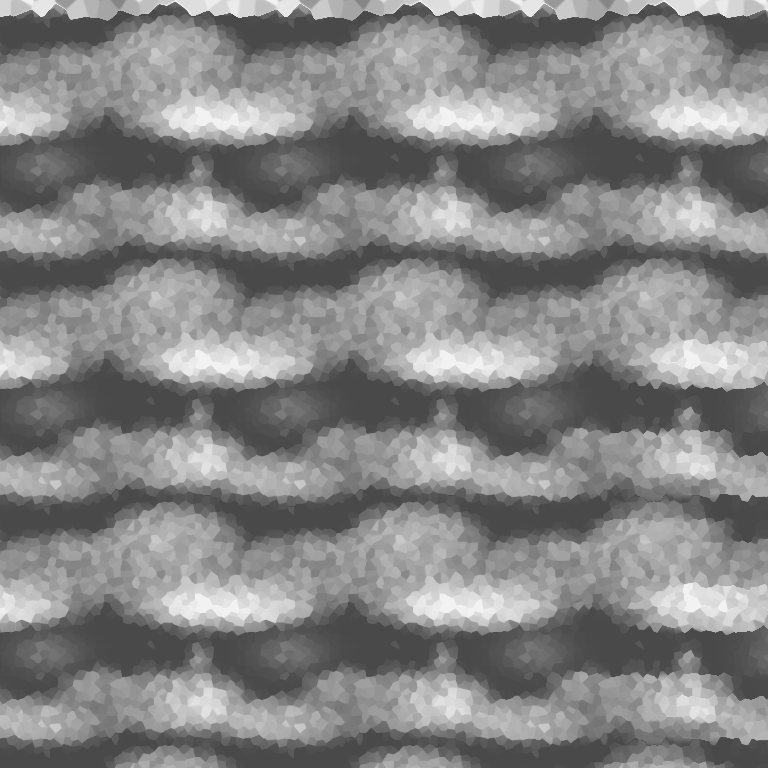
Give the GLSL for this texture, as a Shadertoy shader.

```glsl
#define REPEATS vec2(3.143, 3.155)
#define CELLS 30.0      // flakes per repeat
#define SHARDS 14.0     // coarse chips per repeat along the top rim
#define DARK 0.285
#define BODY 0.57
#define SOFT 0.065      // width of the cloud edges
#define GRAIN 0.075     // tint change between flakes
#define MOTTLE 0.035    // broad tint change
#define SNAP 0.85       // how flat each flake is
#define STEPS 11.0      // worn terraces per repeat
#define TAU 6.2831853

float hash(vec2 p) {
    return fract(sin(dot(p, vec2(127.1, 311.7))) * 43758.55);
}

// Offset from a centre, wrapped to the nearest repeat
vec2 wrapped(vec2 p, vec2 centre) {
    return fract(p - centre + 0.5) - 0.5;
}

// Cellular noise with blended borders: xy = flake centre, z = tint
vec3 flake(vec2 p, float count) {
    vec2 base = floor(p * count);
    vec3 sum = vec3(0.0);
    float total = 0.0;
    for (int j = -1; j <= 1; j++)
    for (int i = -1; i <= 1; i++) {
        vec2 id = base + vec2(i, j);
        vec2 key = mod(id, count);
        vec2 centre = id + vec2(hash(key), hash(key + 57.3));
        float weight = exp(-22.0 * distance(p * count, centre));
        sum += weight * vec3(centre / count, hash(key + 113.9));
        total += weight;
    }
    return sum / max(total, 1e-12);
}

// Layered sines, periodic over one repeat
float mottle(vec2 p) {
    float sum = 0.0;
    for (int i = 1; i <= 3; i++) {
        float f = float(i * 3 - 1);
        vec2 a = TAU * f * p;
        sum += sin(a.x + 2.0 * sin(TAU * (f + 1.0) * p.y + f))
             * sin(a.y + 1.5 * sin(TAU * (f + 2.0) * p.x)) / sqrt(float(i));
    }
    return sum;
}

float glow(vec2 p, vec4 spot) {
    vec2 d = wrapped(p, spot.xy) / spot.zw;
    return exp(-dot(d, d));
}

// Brightness of the two cloud banks; y runs downwards
float clouds(vec2 p) {
    // Lobes: centre, radii
    vec4 lobes[8] = vec4[8](
        vec4(0.70, 0.27, 0.33, 0.22), vec4(0.25, 0.31, 0.30, 0.14),
        vec4(0.93, 0.46, 0.52, 0.155), vec4(0.43, 0.39, 0.17, 0.10),
        vec4(0.70, 0.885, 0.37, 0.155), vec4(0.16, 0.96, 0.38, 0.12),
        vec4(0.40, 0.83, 0.17, 0.10), vec4(0.82, 0.72, 0.07, 0.08));
    // Highlights: centre, radii
    vec4 spots[5] = vec4[5](
        vec4(0.78, 0.485, 0.18, 0.085), vec4(0.07, 0.49, 0.19, 0.085),
        vec4(0.82, 0.89, 0.15, 0.10), vec4(0.13, 0.97, 0.20, 0.08),
        vec4(0.65, 0.24, 0.24, 0.13));
    float gains[5] = float[5](0.33, 0.30, 0.29, 0.13, 0.11);

    float m = mottle(p);
    float gap = 1.0;
    for (int i = 0; i < 8; i++) {
        vec2 r = lobes[i].zw;
        float edge = (length(wrapped(p, lobes[i].xy) / r) - 1.0) * min(r.x, r.y);
        gap *= smoothstep(-SOFT, 0.015, edge + 0.010 * m);
    }
    float lift = BODY - DARK + MOTTLE * m;
    for (int i = 0; i < 5; i++) lift += gains[i] * glow(p, spots[i]);

    // Dim puff between the banks
    float puff = 0.18 * glow(p, vec4(0.19, 0.68, 0.13, 0.075));
    return DARK + max((1.0 - gap) * lift, puff);
}

void mainImage(out vec4 fragColor, in vec2 fragCoord) {
    vec2 uv = fragCoord / iResolution.xy;
    vec2 p = vec2(uv.x, 1.0 - uv.y) * REPEATS;
    vec3 cell = flake(p, CELLS);
    vec2 q = mix(p, cell.xy, SNAP);

    // Terraced wear towards the lower right
    float wear = smoothstep(0.55, 0.95, uv.x) * smoothstep(0.75, 0.45, uv.y);
    float level = q.y * STEPS;
    float terrace = floor(level) + smoothstep(0.42, 0.58, fract(level));
    q.y = mix(q.y, terrace / STEPS, 0.75 * wear);

    // Flake tint fades out in the dark gaps
    float tone = clouds(q);
    float inside = smoothstep(DARK, BODY, tone);
    tone += GRAIN * (cell.z - 0.5) * 2.0 * inside;
    tone += 0.07 * smoothstep(0.94, 1.0, cell.z) * (1.0 - inside);

    // Broken chips along the top rim
    vec3 chip = flake(p, SHARDS);
    float chipTone = 0.12 + clouds(vec2(chip.x, -0.04)) + 0.4 * (chip.z - 0.4);
    tone = mix(tone, chipTone, smoothstep(0.055, 0.045, chip.y));

    fragColor = vec4(vec3(clamp(tone, DARK - 0.01, 0.95)), 1.0);
}
```
